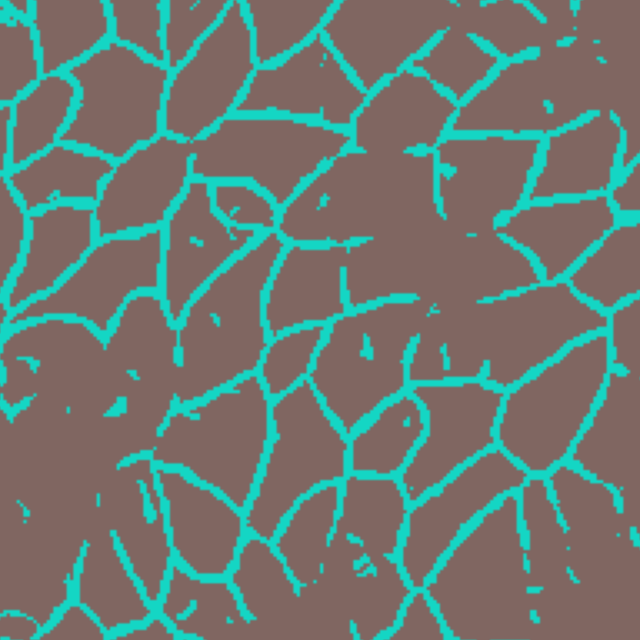
A Shadertoy shader for this pattern:

```glsl
// Irregular network of thin turquoise walls around elongated cells on brown.
// Walls are borders of an anisotropic, weighted Voronoi diagram, broken up by
// gradient noise, then sampled on a coarse grid for slightly stepped edges.

#define CELLS 7.5          // cells per canvas height
#define STRETCH 1.32       // elongation of the cells
#define HALF_WIDTH 0.0073  // half thickness of a wall
#define WOBBLE 0.022       // strength of the broad bending
#define ROUGHNESS 0.006    // strength of the fine bending
#define KEEP 0.22          // higher values leave fewer gaps
#define GRID 192.0         // sampling steps per canvas height
#define GROUND vec3(0.50, 0.40, 0.38)
#define WALL vec3(0.08, 0.84, 0.77)

vec2 hash2(vec2 p) {
    vec3 q = fract(p.xyx * vec3(0.1031, 0.1030, 0.0973));
    q += dot(q, q.yzx + 33.33);
    return fract((q.xx + q.yz) * q.zy);
}

// Gradient noise, roughly -0.7 to 0.7
float corner(vec2 id, vec2 offset) {
    float angle = 6.2832 * hash2(id + 117.0).x;
    return dot(vec2(cos(angle), sin(angle)), offset);
}

float noise(vec2 p) {
    vec2 i = floor(p), f = fract(p);
    vec2 s = f * f * f * (f * (f * 6.0 - 15.0) + 10.0);
    vec2 e = vec2(1.0, 0.0);
    float low = mix(corner(i, f), corner(i + e, f - e), s.x);
    float high = mix(corner(i + e.yx, f - e.yx), corner(i + 1.0, f - 1.0), s.x);
    return mix(low, high, s.y);
}

vec2 noise2(vec2 p) {
    return vec2(noise(p), noise(p + vec2(41.0, 67.0)));
}

// Approximate distance to the nearest cell border, in canvas units
float borderDistance(vec2 p) {
    vec2 x = p * CELLS;
    vec2 base = floor(x);
    float nearest = 1e3, second = 1e3;
    vec2 nearestSlope = vec2(0.0), secondSlope = vec2(0.0);
    for (int j = -2; j <= 2; j++) {
        for (int i = -2; i <= 2; i++) {
            vec2 id = base + vec2(i, j);
            vec2 rnd = hash2(id + 31.0);
            vec2 center = id + 0.5 + 0.85 * (rnd - 0.5);
            vec2 traits = hash2(id + 83.0);
            float size = mix(0.75, 1.3, traits.x);

            // Long axis follows a slowly turning, mostly upright flow
            float angle = 1.1 + 0.5 * sin(center.y * 0.7 + 1.0)
                        + 0.4 * sin(center.x * 0.9) + 0.9 * (traits.y - 0.5);
            vec2 axis = vec2(cos(angle), sin(angle));
            vec2 side = vec2(-axis.y, axis.x);
            vec2 d = x - center;
            vec2 u = vec2(dot(d, axis) / STRETCH, dot(d, side) * STRETCH) / size;
            float r = length(u);
            vec2 slope = (axis * u.x / STRETCH + side * u.y * STRETCH)
                       / (size * max(r, 1e-4));
            if (r < nearest) {
                second = nearest;
                secondSlope = nearestSlope;
                nearest = r;
                nearestSlope = slope;
            } else if (r < second) {
                second = r;
                secondSlope = slope;
            }
        }
    }
    float steepness = max(length(secondSlope - nearestSlope), 0.6);
    return (second - nearest) / (steepness * CELLS);
}

// 1 on a wall or loose fragment, 0 on the ground
float wallMask(vec2 p) {
    vec2 q = p + WOBBLE * noise2(p * 5.0) + ROUGHNESS * noise2(p * 26.0 + 9.0);

    // Broad voids and small gaps thin the walls until they vanish
    float presence = KEEP + noise(p * 3.2 + 5.3) + 0.45 * noise(p * 22.0 + 3.7);
    float width = HALF_WIDTH * smoothstep(-0.06, 0.10, presence);
    width *= 1.0 + 0.5 * noise(p * 34.0 + 19.0);
    float wall = step(borderDistance(q), width);

    // Short loose fragments along zero lines of a finer noise
    float streak = step(abs(noise(q * 13.0 + 27.0)), 0.07);
    float patches = step(0.38, noise(p * 15.0 + 53.0));
    return max(wall, streak * patches);
}

void mainImage(out vec4 fragColor, in vec2 fragCoord) {
    vec2 g = fragCoord / iResolution.y * GRID - 0.5;
    vec2 i = floor(g);
    vec2 s = smoothstep(0.0, 1.0, fract(g));

    // Smooth blend of the four surrounding grid samples
    vec4 m;
    for (int k = 0; k < 4; k++) {
        vec2 offset = vec2(k & 1, k >> 1);
        m[k] = wallMask((i + offset + 0.5) / GRID);
    }
    float cover = mix(mix(m.x, m.y, s.x), mix(m.z, m.w, s.x), s.y);
    fragColor = vec4(mix(GROUND, WALL, cover), 1.0);
}
```
